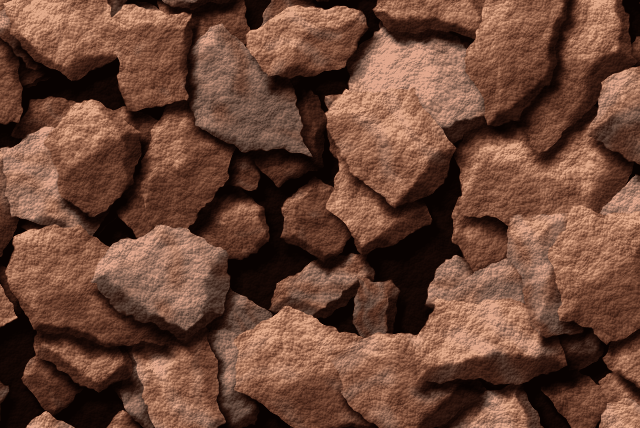
A Shadertoy shader for this texture:

```glsl
// Draws a pile of angular rust-brown rocks with faceted, grainy faces and deep shadows.

const float TAU = 6.2831853;
const int SIDES = 7;                 // outline planes per rock
const int PLANES = 10;               // outline planes plus top facets
const int LAYERS = 3;
const vec3 LIGHT = vec3(-0.34, 0.59, 0.73);
const vec2 SHADOW_OFFSET = vec2(0.014, -0.026);
const float SHADOW_DEPTH = 0.86;
const float RIDGE_SHARPNESS = 45.0;
const float GAP_TONE = 0.07;         // brightness between the rocks
const float AMBIENT = 0.17;
const float DIFFUSE = 0.68;
const float GRAIN = 1.45;
const vec3 RUST = vec3(1.0, 0.78, 0.64);
const vec3 RUST_CURVE = vec3(1.0, 1.3, 1.45);
const vec3 PATINA = vec3(1.0, 0.74, 0.62);

vec2 hash2(vec2 p) {
    vec3 q = fract(vec3(p.xyx) * vec3(0.1031, 0.1030, 0.0973));
    q += dot(q, q.yzx + 33.33);
    return fract((q.xx + q.yz) * q.zy);
}

// Distance to the nearest scattered point
float cellular(vec2 p) {
    vec2 cell = floor(p);
    float nearest = 8.0;
    for (int y = -1; y <= 1; y++)
    for (int x = -1; x <= 1; x++) {
        vec2 c = cell + vec2(x, y);
        vec2 d = c + hash2(c) - p;
        nearest = min(nearest, dot(d, d));
    }
    return sqrt(nearest);
}

// Light and dark sides of bumps, from coarse lumps to fine grit
float roughness(vec2 p) {
    float sum = 0.0, frequency = 10.0, amount = 0.22;
    for (int i = 0; i < 4; i++) {
        vec2 q = p * frequency + float(i) * 19.7;
        sum += amount * (cellular(q + 0.4 * LIGHT.xy) - cellular(q));
        frequency *= 2.45;
        amount *= 1.25;
    }
    return sum;
}

// Layered sines that break up straight lines
vec2 wobble(vec2 p) {
    vec2 w = 0.0060 * sin(p.yx * 37.0 + 2.0 * sin(p * 19.0));
    w += 0.0026 * sin(p.yx * 103.0 + 2.0 * sin(p * 61.0 + 1.3));
    return w + 0.0011 * sin(p.yx * 241.0 + 2.0 * sin(p * 157.0));
}

// Lays one rock and its shadow over the surface (x: tone, y: patina)
void addRock(vec2 p, vec2 id, float size, float dim, inout vec2 surface) {
    vec2 shape = hash2(id + 7.0), look = hash2(id + 91.0);
    float angle = shape.x * TAU, stretch = mix(1.0, 1.35, shape.y);
    float c = cos(angle), s = sin(angle);
    mat2 turn = mat2(c, -s, s, c);
    vec2 squash = vec2(1.0 / stretch, stretch);
    vec2 q = turn * p / size * squash;
    if (dot(q, q) > 4.0) return;
    vec2 shadowQ = turn * (p - SHADOW_OFFSET) / size * squash;

    // Planes cut the outline and blend into facets
    float inside = 9.0, shadowInside = 9.0, total = 0.0;
    vec2 tilt = vec2(0.0);
    for (int k = 0; k < PLANES; k++) {
        float n = float(k);
        vec2 r = hash2(id + n * vec2(13.0, 29.0));
        bool isTop = k >= SIDES;
        float a = isTop ? TAU * (n / 3.0 + 0.6 * r.x)
                        : TAU * (n + 0.8 * (r.x - 0.5)) / float(SIDES);
        vec2 dir = vec2(cos(a), sin(a));
        float reach = mix(0.72, 1.05, r.y);
        float slope = isTop ? mix(0.08, 0.55, r.y) : mix(0.7, 2.0, fract(r.y * 7.0));
        float peak = isTop ? 0.30 + 0.15 * r.x : slope * reach;
        if (!isTop) {
            inside = min(inside, reach - dot(dir, q));
            shadowInside = min(shadowInside, reach - dot(dir, shadowQ));
        }
        float weight = exp(-RIDGE_SHARPNESS * max(peak - slope * dot(dir, q), -1.0));
        tilt += weight * slope * dir;
        total += weight;
    }

    // Shade the facets and stain some of the rocks grey
    vec3 normal = normalize(vec3((squash * tilt / total) * turn, 1.0));
    float light = AMBIENT + DIFFUSE * max(dot(normal, LIGHT), 0.0);
    float mottle = sin(q.x * 4.0 + 2.0 * sin(q.y * 3.0 + angle)) * sin(q.y * 5.0 + 2.0 * sin(q.x * 4.0));
    float patina = smoothstep(0.45, 0.9, look.y + 0.25 * mottle);
    float tone = light * dim * mix(0.78, 1.08, look.x) * (1.0 + 0.08 * mottle);

    surface.x *= 1.0 - SHADOW_DEPTH * smoothstep(-0.16, 0.12, shadowInside);
    float edge = 0.8 / iResolution.y;
    surface = mix(surface, vec2(tone, patina), smoothstep(-edge, edge, inside * size));
}

void mainImage(out vec4 fragColor, in vec2 fragCoord) {
    vec2 p = fragCoord / iResolution.y;
    vec2 warped = p + wobble(p);
    vec2 surface = vec2(GAP_TONE, 0.0);

    // Small deep rocks, then large ones, then medium ones on top
    for (int layer = 0; layer < LAYERS; layer++) {
        float cellSize = layer == 0 ? 0.20 : layer == 1 ? 0.36 : 0.27;
        float dim = layer == 0 ? 0.72 : layer == 1 ? 0.95 : 1.02;
        float share = layer == 0 ? 1.0 : layer == 1 ? 0.88 : 0.74;
        vec2 cell = floor(warped / cellSize);
        for (int y = -1; y <= 1; y++)
        for (int x = -1; x <= 1; x++) {
            vec2 c = cell + vec2(x, y);
            vec2 id = c + 57.0 * float(layer + 1);
            vec2 pick = hash2(id + 211.0);
            if (pick.x > share) continue;
            vec2 centre = (c + 0.5 + 0.6 * (hash2(id + 151.0) - 0.5)) * cellSize;
            addRock(warped - centre, id, cellSize * mix(0.36, 0.60, pick.y), dim, surface);
        }
    }

    // Grit, then tone to colour
    float tone = surface.x * (1.0 + GRAIN * roughness(p + 0.6 * wobble(p * 0.7)));
    tone = clamp(tone, 0.03, 0.88);
    vec3 rust = RUST * pow(vec3(tone), RUST_CURVE);
    vec3 color = mix(rust, PATINA * tone, surface.y * smoothstep(0.1, 0.4, tone));
    fragColor = vec4(color, 1.0);
}
```
